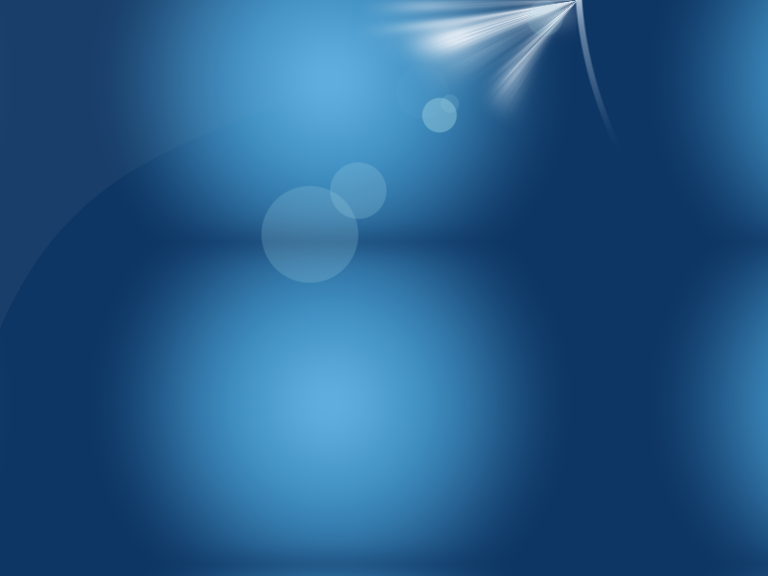
Give the GLSL for this background, as a Shadertoy shader.

```glsl
// Tiled blue radial glows under a faint curved veil, translucent discs
// and a white plume fanning from the top edge. Lengths are in canvas
// heights; plume feathers are angular lobes streaked with value noise.

float hash(float n) { return fract(sin(n * 12.9898) * 43758.5453); }

float noise(float x) {
    float f = fract(x);
    return mix(hash(floor(x)), hash(floor(x) + 1.0), f * f * (3.0 - 2.0 * f));
}

// Repeating round glow, slightly dimmed where rows of tiles meet
vec3 glowTiles(vec2 p) {
    vec2 tile = vec2(0.972, 0.561);
    vec2 d = mod(p - vec2(0.573, 0.300) + 0.5 * tile, tile) - 0.5 * tile;
    float r = length(d);
    vec3 navy = vec3(0.055, 0.212, 0.392);
    vec3 col = mix(navy, vec3(0.25, 0.56, 0.76), 1.0 - smoothstep(0.13, 0.43, r));
    col = mix(col, vec3(0.37, 0.68, 0.87), 1.0 - smoothstep(0.0, 0.20, r));
    float seam = (0.5 * tile.y - abs(d.y)) / 0.028;
    return mix(col, navy, 0.22 * exp(-seam * seam));
}

float disc(vec2 p, vec2 center, float radius, float px) {
    return 1.0 - smoothstep(-px, px, length(p - center) - radius);
}

// polar = distance and angle from the plume root
float feather(vec2 polar, float angle, float bend, float width, float reach) {
    float off = (polar.y - angle - bend * polar.x) / width;
    float fade = 1.0 - smoothstep(0.62 * reach, reach, polar.x);
    return exp(-off * off) * fade;
}

float plume(vec2 p) {
    vec2 q = vec2(1.004 - p.x, 1.0 - p.y);
    vec2 polar = vec2(length(q), atan(q.y, q.x));
    float fibre = mix(noise(polar.y * 26.0 + polar.x * 5.0),
                      noise(polar.y * 65.0 - polar.x * 9.0), 0.35);
    float fan = 0.50 * feather(polar, 0.04, 0.0, 0.045, 0.39)
              + 0.42 * feather(polar, 0.21, -0.18, 0.035, 0.40)
              + 0.85 * feather(polar, 0.28, 0.0, 0.11, 0.33)
              + 0.30 * feather(polar, 0.46, 0.0, 0.15, 0.33)
              + 0.75 * feather(polar, 0.70, 0.95, 0.13, 0.26);
    fan *= mix(0.55 + 0.65 * fibre, 1.0, smoothstep(0.16, 0.30, polar.x));
    // Bright lobes: one out in the broad feather, one beside the root
    vec2 lobe = (q - vec2(0.245, 0.070)) / vec2(0.075, 0.030);
    vec2 root = (q - vec2(0.050, 0.022)) / vec2(0.045, 0.028);
    fan += 0.22 * exp(-dot(lobe, lobe)) + 0.35 * exp(-dot(root, root));
    return clamp(fan, 0.0, 0.95) * smoothstep(-0.002, 0.006, q.x);
}

// Thin arc falling from the plume root
float tail(vec2 p, float px) {
    float v = 1.0 - p.y;
    float off = abs(p.x - (1.005 + 0.07 * v + 0.75 * v * v));
    float edge = 1.0 - smoothstep(0.003, 0.006 + px, off);
    return edge * (0.28 + 0.55 * exp(-v / 0.045)) * (1.0 - smoothstep(0.08, 0.27, v));
}

void mainImage(out vec4 fragColor, in vec2 fragCoord) {
    vec2 p = fragCoord / iResolution.y;
    float px = 1.0 / iResolution.y;
    vec3 col = glowTiles(p);

    // Veil above a sweeping curve, fading to the right
    float curve = 0.6615 + 0.33 * p.x - 0.231 * exp(-p.x / 0.12);
    float veil = smoothstep(-px, px, p.y - curve) * (1.0 - smoothstep(0.1, 0.68, p.x));
    col = mix(col, vec3(0.72, 0.70, 0.72), 0.065 * veil);

    // Plume and its tail
    col = mix(col, vec3(0.90, 0.93, 0.96), plume(p));
    col = mix(col, vec3(0.82, 0.88, 0.95), tail(p, px));

    // Translucent discs
    vec3 mist = vec3(0.62, 0.82, 0.88);
    col = mix(col, mist, 0.23 * disc(p, vec2(0.538, 0.593), 0.084, px));
    col = mix(col, mist, 0.25 * disc(p, vec2(0.622, 0.669), 0.049, px));
    col = mix(col, mist, 0.45 * disc(p, vec2(0.763, 0.800), 0.030, px));
    col = mix(col, mist, 0.17 * disc(p, vec2(0.781, 0.820), 0.016, px));
    col = mix(col, mist, 0.04 * disc(p, vec2(0.733, 0.840), 0.046, px));
    col = mix(col, mist, 0.18 * disc(p, vec2(0.946, 0.969), 0.031, px));

    fragColor = vec4(col, 1.0);
}
```
